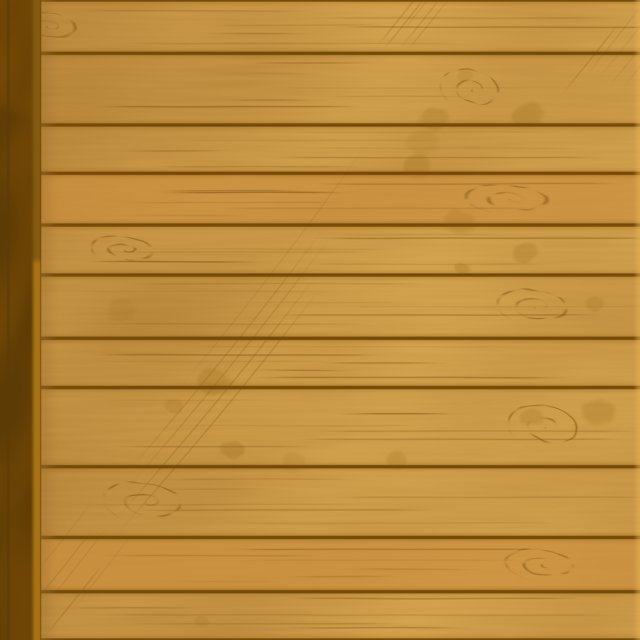
Write a three.js fragment shader that draws this texture.

```glsl
#define LIGHT vec3(0.84, 0.65, 0.315)
#define SHADE vec3(0.70, 0.50, 0.21)
#define ORANGE vec3(0.80, 0.56, 0.245)
#define BROWN vec3(0.45, 0.28, 0.02)
#define DARK vec3(0.36, 0.23, 0.02)
#define GOLD vec3(0.57, 0.39, 0.07)
#define SEAM_HALF 0.0022
#define POST_WIDTH 0.064
#define GRAIN_LINES 6
#define STAINS 18
#define FEATHER 0.0018

varying vec2 vUv;

const vec4 SEAMS_LOW = vec4(0.0, 0.0755, 0.1602, 0.2708);
const vec4 SEAMS_MID = vec4(0.3945, 0.4714, 0.5703, 0.6484);
const vec4 SEAMS_TOP = vec4(0.7292, 0.8047, 0.9167, 1.0);

float hash(vec2 p) {
  vec3 q = fract(vec3(p.xyx) * vec3(0.1031, 0.1030, 0.0973));
  q += dot(q, q.yzx + 33.33);
  return fract((q.x + q.y) * q.z);
}

float corner(vec2 cell, vec2 offset) {
  float a = 6.2832 * hash(cell);
  return dot(vec2(cos(a), sin(a)), offset);
}

// Gradient noise, about -0.7 to 0.7
float noise(vec2 p) {
  vec2 i = floor(p), f = p - i;
  vec2 u = f * f * f * (f * (f * 6.0 - 15.0) + 10.0);
  vec2 e = vec2(1.0, 0.0);
  return mix(mix(corner(i, f), corner(i + e, f - e), u.x),
             mix(corner(i + e.yx, f - e.yx), corner(i + 1.0, f - 1.0), u.x), u.y);
}

float stroke(float d, float halfWidth) {
  return 1.0 - smoothstep(halfWidth - 0.5 * FEATHER, halfWidth + FEATHER, abs(d));
}

float seamHeight(float i) {
  vec4 s = i < 4.0 ? SEAMS_LOW : (i < 8.0 ? SEAMS_MID : SEAMS_TOP);
  float k = mod(i, 4.0);
  return k < 0.5 ? s.x : (k < 1.5 ? s.y : (k < 2.5 ? s.z : s.w));
}

// Tapered horizontal grain strokes inside one plank
float grain(vec2 uv, float plank, float low, float high) {
  float sum = 0.0;
  for (int n = 0; n < GRAIN_LINES; n++) {
    vec2 seed = vec2(plank * 7.3 + 2.0, float(n) * 3.7 + 5.0);
    float y = mix(low, high, 0.14 + (float(n) + hash(seed)) * 0.75 / float(GRAIN_LINES));
    float start = 0.08 + 0.45 * hash(seed + 11.0);
    float end = start + 0.18 + 0.4 * hash(seed + 23.0);
    float taper = smoothstep(start, start + 0.09, uv.x) * (1.0 - smoothstep(end - 0.09, end, uv.x));
    float wave = 0.0012 * noise(vec2(uv.x * 6.0, y * 40.0));
    float strength = 0.12 + 0.4 * pow(hash(seed + 31.0), 2.0);
    sum = max(sum, stroke(uv.y - y + wave, 0.0007) * taper * strength);
  }
  return sum;
}

// Flattened spiral knot, one on most planks
float knot(vec2 uv, float plank, float low, float high) {
  float x = fract(0.12225 * plank * plank + 0.01375 * plank + 0.7135);
  vec2 radius = vec2(0.05 + 0.025 * hash(vec2(plank, 4.0)), 0.3 * (high - low));
  vec2 p = (uv - vec2(x, mix(low, high, 0.5))) / radius;
  p.y += 0.2 * p.x + 0.15 * noise(p * 1.7 + plank);
  float r = length(p);
  float turn = atan(p.y, p.x + 0.0001) / 6.2832;
  float d = (fract(r * 2.0 - turn) - 0.5) * 0.5 * radius.y;
  float broken = smoothstep(-0.35, 0.3, noise(p * 2.3 + plank * 5.0));
  float inside = 1.0 - smoothstep(0.95, 1.1, r);
  return stroke(d, 0.0005) * inside * broken * step(0.5, mod(plank, 4.0));
}

// Parallel diagonal scratches
float scratches(vec2 uv, vec2 center, float reach, float spread) {
  vec2 along = normalize(vec2(0.62, 0.78));
  vec2 p = uv - center;
  float t = dot(p, along), across = dot(p, vec2(along.y, -along.x)), sum = 0.0;
  for (int n = 0; n < 5; n++) {
    float h = hash(vec2(float(n) + 3.0, center.x * 90.0));
    float offset = spread * (float(n) - 2.0 + 0.8 * h);
    float fade = 1.0 - smoothstep(0.4 * reach, reach, abs(t + (h - 0.5) * reach));
    sum = max(sum, stroke(across - offset + 0.08 * t * t, 0.0006) * fade * (0.4 + 0.6 * h));
  }
  return sum;
}

float stains(vec2 uv) {
  float sum = 0.0;
  for (int n = 0; n < STAINS; n++) {
    vec2 seed = vec2(float(n) * 5.1 + 1.0, 17.0);
    vec2 center = vec2(0.08 + 0.86 * hash(seed), hash(seed + 9.0));
    float r = 0.01 + 0.016 * hash(seed + 19.0);
    float d = length((uv - center) * vec2(0.8, 1.0)) + 0.006 * noise(uv * 45.0);
    sum = max(sum, (1.0 - smoothstep(0.6 * r, r, d)) * (0.4 + 0.6 * hash(seed + 29.0)));
  }
  return sum;
}

void main() {
  vec2 uv = vUv;
  vec4 y = vec4(uv.y), one = vec4(1.0);
  float plank = min(dot(step(SEAMS_LOW, y) + step(SEAMS_MID, y) + step(SEAMS_TOP, y), one) - 1.0, 10.0);
  float low = seamHeight(plank), high = seamHeight(plank + 1.0);
  float edge = min(uv.y - low, high - uv.y);

  // Plank tone and broad shading
  float tone = 0.3 + 0.42 * smoothstep(0.05, 0.6, uv.x) + 0.1 * (hash(vec2(plank, 8.0)) - 0.5);
  tone += 0.35 * noise(vec2(uv.x * 4.0 - uv.y * 2.0, uv.y * 5.0)) + 0.15 * noise(uv * vec2(7.0, 150.0));
  vec3 color = mix(SHADE, LIGHT, clamp(tone, 0.0, 1.0));
  color = mix(color, ORANGE, 0.65 * (1.0 - step(0.5, abs(mod(plank, 6.0) - 1.0))));

  // Wear and wood marks
  color = mix(color, GOLD, 0.25 * stains(uv));
  color = mix(color, BROWN, grain(uv, plank, low, high));
  color = mix(color, BROWN, 0.5 * knot(uv, plank, low, high));
  float worn = max(scratches(uv, vec2(0.39, 0.48), 0.27, 0.016), scratches(uv, vec2(0.65, 0.98), 0.06, 0.011));
  worn = max(worn, max(scratches(uv, vec2(0.11, 0.11), 0.08, 0.02), scratches(uv, vec2(0.96, 0.91), 0.08, 0.02)));
  color = mix(color, BROWN, 0.25 * worn);

  // Seams and border light
  color = mix(color, GOLD, 0.35 * (1.0 - smoothstep(0.0, 0.011, edge)));
  color = mix(color, BROWN, 0.95 * stroke(edge, SEAM_HALF));
  color = mix(color, LIGHT * 1.08, 0.5 * smoothstep(0.988, 1.0, uv.x));
  color = mix(color, SHADE * 0.9, 0.4 * (1.0 - smoothstep(POST_WIDTH, POST_WIDTH + 0.03, uv.x)));

  // Upright post with a gilded inner edge
  float mottled = noise(vec2(uv.x * 14.0, uv.y * 7.0 - uv.x * 5.0));
  float lit = smoothstep(0.82, 0.85, uv.y + 0.3 * uv.x) * 0.6 + 0.35 + mottled;
  vec3 post = mix(DARK, BROWN, clamp(lit, 0.0, 1.0));
  post = mix(post, DARK, 0.6 * stroke(uv.x - 0.013, 0.002));
  float gilt = mix(1.15, 0.9, smoothstep(0.585, 0.6, uv.y));
  post = mix(post, GOLD * gilt, smoothstep(0.047, 0.056, uv.x));
  post = mix(post, BROWN, 0.7 * stroke(uv.x - POST_WIDTH, 0.001));
  color = mix(post, color, smoothstep(POST_WIDTH - 0.5 * FEATHER, POST_WIDTH + FEATHER, uv.x));

  gl_FragColor = vec4(color, 1.0);
}
```
